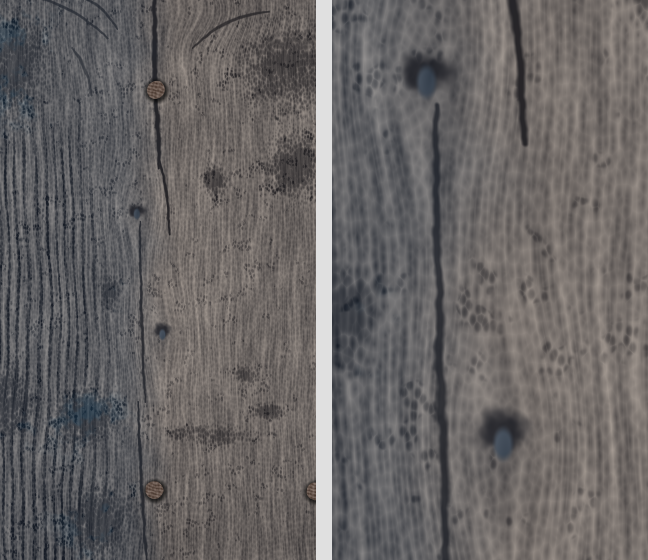
Left, the full canvas; right, a detail of the centre.
Give the GLSL for this texture, as a Shadertoy shader.

```glsl
vec2 hash2(vec2 p) {
    vec3 q = fract(vec3(p.xyx) * vec3(.1031, .1030, .0973));
    q += dot(q, q.yzx + 33.33);
    return fract((q.xx + q.yz) * q.zy);
}

// Cellular noise: distance to the nearest scattered point
float cells(vec2 p) {
    vec2 id = floor(p), f = p - id;
    float d = 2.;
    for (int y = -1; y <= 1; y++)
        for (int x = -1; x <= 1; x++) {
            vec2 o = vec2(x, y);
            vec2 r = o + hash2(id + o) - f;
            d = min(d, dot(r, r));
        }
    return sqrt(d);
}

// Smooth layered sines, about -1 to 1
float waves(vec2 p) {
    float sum = 0., amp = .45;
    for (int i = 0; i < 5; i++) {
        p = mat2(.8, .6, -.6, .8) * p * 1.5 + 1.7;
        sum += amp * sin(p.x + 1.3 * sin(p.y));
        amp *= .75;
    }
    return sum;
}

float blot(vec2 p, vec2 centre, vec2 size) {
    vec2 q = (p - centre) / size;
    return exp(-dot(q, q));
}

// Bowed line that thins towards both ends
float crack(vec2 p, vec2 a, vec2 b, float bow, float width) {
    vec2 ab = b - a;
    float h = clamp(dot(p - a, ab) / dot(ab, ab), 0., 1.);
    float arch = 4. * h * (1. - h);
    vec2 side = normalize(vec2(-ab.y, ab.x));
    float d = length(p - a - ab * h - side * bow * arch);
    float w = width * (.45 + .55 * arch);
    return 1. - smoothstep(w * .4, w + .003, d);
}

void mainImage(out vec4 fragColor, in vec2 fragCoord) {
    vec2 p = fragCoord / iResolution.x;
    float cloud = waves(p * 9.);
    float rough = waves(p * 38.);

    // Grain flow, parted around the knots
    vec2 knots[2] = vec2[2](vec2(.433, 1.107), vec2(.514, .725));
    vec2 g = p;
    g.x += .008 * sin(p.y * 5. + p.x * 6.) + .003 * sin(p.y * 17. + p.x * 20.);
    g.x += .12 * (p.y - 1.35) * blot(p, vec2(.3, 1.65), vec2(.2, .3));
    g.x -= .5 * (p.y - 1.6) * blot(p, vec2(.72, 1.7), vec2(.16, .12));
    for (int i = 0; i < 2; i++)
        g.x -= (p.x - knots[i].x) * .65 * blot(p, knots[i], vec2(.07, .13));

    float fibre = cells(g * vec2(135., 9.));
    float streak = cells(g * vec2(48., 2.5) + 7.);
    float grit = cells(p * vec2(120., 75.) + 3.);

    // Board tone: cool left, paler right
    float right = smoothstep(.38, .56, p.x + .02 * cloud);
    float tone = mix(.56, .63, right) + .04 * cloud;
    tone += .36 * (fibre - .45) + .26 * (streak - .45) + .24 * (grit - .45);
    tone += .1 * blot(p, vec2(.6, .85), vec2(.16, .45));
    tone += .08 * blot(p, vec2(.98, 1.38), vec2(.1, .12));
    tone -= .1 * smoothstep(.45, 0., p.y) + .07 * smoothstep(1.5, 1.78, p.y);

    // Weathered ridges on the left
    float ridged = (1. - smoothstep(.2, .42, p.x)) * (1. - smoothstep(1.25, 1.55, p.y));
    float ridge = sin(g.x * 205. + 1.2 * sin(g.x * 31.) + .5 * sin(p.y * 6.));
    tone += ridged * (.07 * ridge - .3 * smoothstep(.35, 1., -ridge + .5 * (.5 - grit)));

    // Ragged stains: centre, size
    vec4 stains[11] = vec4[11](
        vec4(.04, 1.57, .13, .18), vec4(.9, 1.56, .16, .17),
        vec4(.93, 1.25, .1, .12), vec4(.02, .5, .11, .13),
        vec4(.27, .45, .12, .1), vec4(.67, .395, .15, .036),
        vec4(.85, .47, .055, .03), vec4(.68, 1.2, .045, .055),
        vec4(.35, .85, .035, .07), vec4(.78, .585, .04, .035),
        vec4(.32, .13, .12, .13));
    float stain = 0.;
    for (int i = 0; i < 11; i++)
        stain = max(stain, blot(p, stains[i].xy, stains[i].zw));
    stain *= .95 + .25 * cloud;
    float soot = smoothstep(.3, .95, stain + .2 * rough + .55 * (.5 - grit));
    tone = mix(tone, .06 + .28 * fibre, .78 * soot * smoothstep(.05, .3, stain));
    float speck = smoothstep(.5, .95, rough + .5 * cloud) * smoothstep(.6, .2, grit);
    tone -= .22 * speck;

    // Long splits, and curved checks near the top
    vec2 c = p + vec2(.0025 * rough, 0.);
    float split = crack(c, vec2(.49, 1.82), vec2(.494, 1.42), -.003, .009);
    split = max(split, crack(c, vec2(.493, 1.47), vec2(.504, 1.24), .002, .008));
    split = max(split, crack(c, vec2(.502, 1.28), vec2(.537, 1.03), .008, .004));
    split = max(split, .85 * crack(c, vec2(.443, 1.07), vec2(.46, .5), -.004, .004));
    split = max(split, .9 * crack(c, vec2(.437, .5), vec2(.467, -.03), -.004, .005));
    split = max(split, .7 * crack(c, vec2(.07, 1.79), vec2(.34, 1.65), .025, .004));
    split = max(split, .7 * crack(c, vec2(.23, 1.79), vec2(.37, 1.68), .02, .004));
    split = max(split, .6 * crack(c, vec2(.23, 1.62), vec2(.29, 1.47), .01, .005));
    split = max(split, .8 * crack(c, vec2(.61, 1.62), vec2(.85, 1.735), .025, .005));
    tone = mix(tone, .02, split);

    // Colour, with a cool cast in the stains
    tone = clamp(tone, -.05, 1.08);
    vec3 col = mix(vec3(.13, .137, .16), vec3(.6, .577, .56), tone);
    col += mix(vec3(-.012, 0., .012), vec3(.014, 0., -.012), right);
    float blue = smoothstep(.2, .9, cloud + rough * .5) * stain * (1. - right);
    col += vec3(-.02, .025, .05) * blue;

    // Knots: dark ragged hollow with a slate core
    for (int i = 0; i < 2; i++) {
        vec2 q = p - knots[i];
        float d = length(q * vec2(1., 1.25)) + .008 * rough;
        col = mix(col, vec3(.12, .125, .15), .85 * (1. - smoothstep(.015, .035, d)));
        float core = 1. - smoothstep(.006, .013, length((q + vec2(0., .012)) * vec2(1., .6)));
        col = mix(col, vec3(.27, .31, .36) + .15 * (fibre - .45), core);
    }

    // Round wooden pegs in shadowed holes
    vec2 pegs[3] = vec2[3](vec2(.493, 1.488), vec2(.488, .222), vec2(.997, .218));
    for (int i = 0; i < 3; i++) {
        vec2 q = p - pegs[i];
        float d = length(q) + .002 * rough;
        col *= 1. - .65 * (1. - smoothstep(.027, .045, length(q + vec2(-.003, .004))));
        float lines = sin(dot(q, vec2(180., 560.)) + 2. * rough);
        vec3 wood = vec3(.4, .335, .3) + .055 * lines + .16 * (grit - .45);
        col = mix(col, wood, 1. - smoothstep(.026, .03, d));
    }
    fragColor = vec4(clamp(col, 0., 1.), 1.);
}
```
